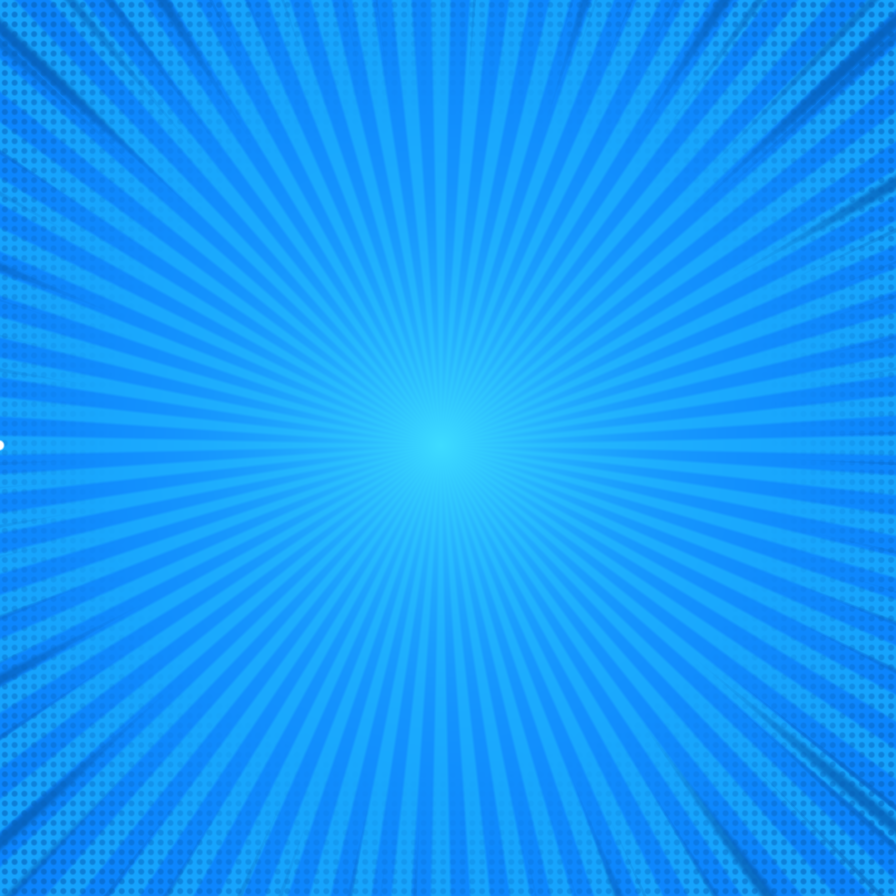
Write a WebGL 2 fragment shader that draws this background.

```glsl
#version 300 es
precision highp float;
// Blue sunburst: 72 soft rays spread from a cyan glow near the middle.
// Tapered shadow streaks come in from the border, over a halftone dot
// grid that gets stronger towards the corners.

uniform vec2 u_resolution;
out vec4 fragColor;

const float TAU = 6.28319;

float hash(float n) {
    return fract(sin(n * 127.1) * 43758.5);
}

// Wedge that opens outwards from radius tip; offset is in radians.
float streak(float offset, float r, float tip, float halfWidth) {
    float growth = smoothstep(tip, tip + 0.25, r);
    float across = abs(offset) * r;
    return growth * (1.0 - smoothstep(0.2, 1.0, across / (halfWidth * growth + 0.001)));
}

// Alternating rays with edges of constant softness.
float rayMask(float angle, float r) {
    float phase = fract(angle / TAU * 72.0);
    float edge = (abs(phase - 0.5) - 0.25) * TAU / 72.0 * r;
    return smoothstep(-0.0022, 0.0022, edge);
}

// Fine streaks: one random candidate in each angular cell.
float fineStreaks(float angle, float r) {
    float turn = fract(angle / TAU) * 90.0;
    float id = floor(turn);
    float offset = (fract(turn) - mix(0.3, 0.7, hash(id + 3.0))) * TAU / 90.0;
    float tip = mix(0.38, 0.47, hash(id + 11.0));
    float present = step(0.4, hash(id + 23.0));
    return present * streak(offset, r, tip, mix(0.003, 0.007, hash(id + 37.0)));
}

// Broad streaks at uneven bearings, in degrees.
float broadStreaks(float angle, float r) {
    float bearings[12] = float[12](30.0, 43.0, 57.5, 72.0, 122.0, 136.5,
                                   208.0, 222.0, 291.5, 306.0, 320.0, 158.0);
    float shade = 0.0;
    for (int i = 0; i < 12; i++) {
        float offset = angle - radians(bearings[i]);
        offset -= TAU * round(offset / TAU);
        float tip = mix(0.36, 0.42, hash(float(i)));
        shade = max(shade, streak(offset, r, tip, 0.010));
    }
    return shade;
}

// Round halftone dots on a square grid.
float halftone(vec2 uv, float r) {
    vec2 cell = fract(uv * 92.0) - 0.5;
    float dotMask = 1.0 - smoothstep(0.18, 0.42, length(cell));
    return dotMask * smoothstep(0.34, 0.68, r);
}

void main() {
    vec2 uv = gl_FragCoord.xy / u_resolution;
    vec2 fromCentre = uv - vec2(0.492, 0.503);
    float r = length(fromCentre);
    float angle = atan(fromCentre.y, fromCentre.x + 1e-6);

    // Both ray colours fade into the central glow
    vec3 glow = vec3(0.24, 0.86, 1.0);
    vec3 lightRay = mix(vec3(0.08, 0.63, 0.99), glow, exp(-r * 6.0));
    vec3 darkRay = mix(vec3(0.04, 0.51, 0.99), glow, exp(-r * 5.5));
    vec3 color = mix(darkRay, lightRay, rayMask(angle, r));

    // Shadows and dots near the border
    float shadow = max(broadStreaks(angle, r), 0.7 * fineStreaks(angle, r));
    color = mix(color, vec3(0.02, 0.36, 0.70), 0.75 * shadow);
    color = mix(color, vec3(0.03, 0.38, 0.72), 0.6 * halftone(uv, r));

    // Small white bead on the left border
    float bead = length(uv - vec2(-0.001, 0.503));
    color = mix(color, vec3(1.0), 1.0 - smoothstep(0.004, 0.007, bead));

    fragColor = vec4(color, 1.0);
}
```
